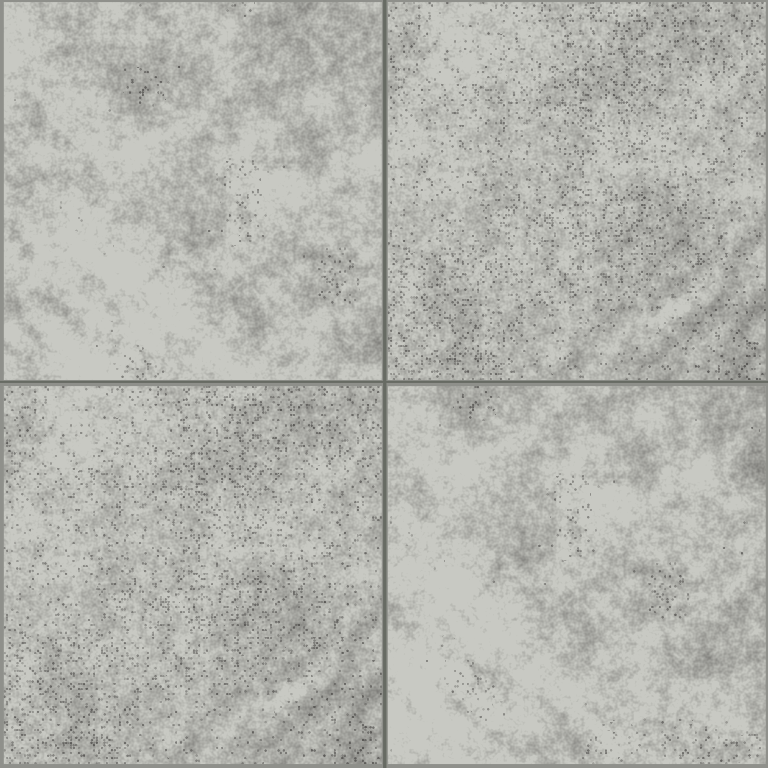
Give the GLSL for this texture, as a WebGL 1 fragment shader.

```glsl
precision highp float;

uniform vec2 u_resolution;

#define TILES 2.0
#define SEAM_SHIFT vec2(0.0010, 0.0012)
#define SEAM_HALF 0.0038
#define CORE_HALF vec2(0.0022, 0.0014)
#define SPECKS 150.0
#define STONE_LIGHT vec3(0.785, 0.790, 0.765)
#define STONE_DARK vec3(0.360, 0.355, 0.345)
#define SEAM_COLOR vec3(0.560, 0.565, 0.545)
#define CORE_COLOR vec3(0.405, 0.420, 0.390)

vec2 hash2(vec2 p) {
  vec3 q = fract(p.xyx * vec3(0.1031, 0.1030, 0.0973));
  q += dot(q, q.yzx + 33.33);
  return fract((q.xx + q.yz) * q.zy);
}

float gradientAt(vec2 cell, vec2 offset) {
  float angle = 6.2832 * hash2(cell).x;
  return dot(vec2(cos(angle), sin(angle)), offset);
}

float gradientNoise(vec2 p) {
  vec2 i = floor(p), f = fract(p);
  vec2 w = f * f * f * (f * (f * 6.0 - 15.0) + 10.0);
  vec2 e = vec2(1.0, 0.0);
  float low = mix(gradientAt(i, f), gradientAt(i + e.xy, f - e.xy), w.x);
  float high = mix(gradientAt(i + e.yx, f - e.yx), gradientAt(i + e.xx, f - e.xx), w.x);
  return mix(low, high, w.y);
}

// Sum of octaves; a gain above one favours the fine grain
float mottle(vec2 p, float gain) {
  float sum = 0.0, amp = 1.0, freq = 3.0;
  for (int i = 0; i < 6; i++) {
    sum += amp * gradientNoise(p * freq + 17.3 * float(i));
    amp *= gain;
    freq *= 2.15;
  }
  return sum;
}

// Round pits, one candidate per cell, present with the given density
float specks(vec2 p, float density, float blur) {
  vec2 cell = floor(p * SPECKS);
  vec2 rnd = hash2(cell + 71.0);
  vec2 offset = fract(p * SPECKS) - 0.5 - 0.2 * (hash2(cell + 9.0) - 0.5);
  float soft = min(blur * SPECKS, 0.6) * 0.5;
  float dot_ = 1.0 - smoothstep(0.48 - soft, 0.48 + soft, length(offset));
  return dot_ * step(rnd.x, density) * mix(0.45, 1.0, rnd.y);
}

void main() {
  vec2 uv = gl_FragCoord.xy / u_resolution;
  float px = 1.0 / min(u_resolution.x, u_resolution.y);

  // Tile grid, alternating clouded and pitted stone
  vec2 grid = (uv - SEAM_SHIFT) * TILES;
  vec2 id = mod(floor(grid), TILES);
  vec2 p = fract(grid);
  float pitted = 1.0 - mod(id.x + id.y, 2.0);
  vec2 stone = p + (1.0 - pitted) * id.x * vec2(0.14, -0.18) + 5.0 * pitted + 2.0;

  // Broad clouds, with diagonal streaks in one lower corner
  float cloud = gradientNoise(stone * 2.3) + 0.5 * gradientNoise(stone * 5.1 + 8.0);
  vec2 q = vec2(mix(1.0 - p.x, p.x, pitted), p.y);
  float corner = smoothstep(0.9, 1.7, q.x + 1.0 - q.y);
  float streak = gradientNoise(vec2((q.x + q.y) * 3.0, (q.x - q.y) * 13.0) + 4.0);
  float tone = 0.065 * cloud + corner * (0.14 * streak + mix(-0.06, 0.04, pitted));
  tone += 0.03 * (p.x - 0.5) * (1.0 - pitted);

  // Mottled grain, clipped at the pale surface
  float grain = mottle(stone, mix(0.98, 1.08, pitted));
  float wear = max(0.0, 0.058 + tone + mix(0.105, 0.065, pitted) * grain);

  // Pits: dense on one kind of tile, in rare faint patches on the other
  float patches = smoothstep(0.18, 0.45, gradientNoise(stone * 4.0 + 31.0));
  float density = mix(0.12 * patches, 0.15 + 0.18 * cloud - 0.06 * corner, pitted);
  wear += 0.26 * specks(stone, density, px * TILES);

  vec3 color = mix(STONE_LIGHT, STONE_DARK, clamp(wear / 0.42, 0.0, 1.0));

  // Grey seam around each tile
  vec2 edge = min(p, 1.0 - p) / TILES;
  float seamDist = min(edge.x, edge.y) - SEAM_HALF;
  color = mix(SEAM_COLOR, color, smoothstep(-0.5 * px, 0.7 * px, seamDist));

  // Dark core of the inner seams, the level one lying a little high
  vec2 core = abs(uv - 0.5 - SEAM_SHIFT - vec2(0.0, 0.0016)) - CORE_HALF;
  float coreDist = min(core.x, core.y);
  color = mix(CORE_COLOR, color, smoothstep(-0.6 * px, 0.6 * px, coreDist));

  gl_FragColor = vec4(color, 1.0);
}
```
